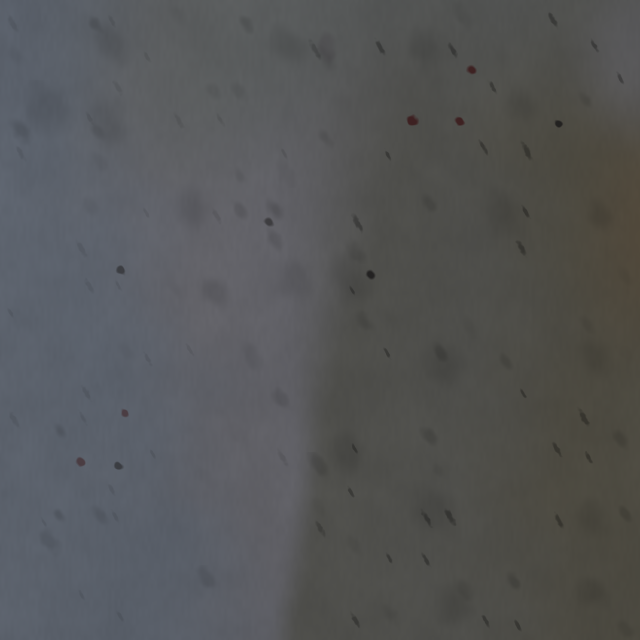
Reproduce this texture procedurally as a Shadertoy shader.

```glsl
// A dim, stained plaster wall: cool blue-grey on the left, olive shadow on the right.
// Broad tone blends and fractal noise make the ground; jittered grid cells scatter
// soft smudges, plum drips, slanted flecks and small dark or reddish specks over it.

const vec3 BLUE_GREY  = vec3(0.355, 0.380, 0.420);
const vec3 PALE_GREY  = vec3(0.380, 0.380, 0.402);
const vec3 MID_GREY   = vec3(0.345, 0.355, 0.358);
const vec3 SHADOW     = vec3(0.312, 0.312, 0.298);
const vec3 OLIVE      = vec3(0.298, 0.288, 0.252);
const vec3 RUST       = vec3(0.330, 0.275, 0.205);
const vec3 PLUM       = vec3(0.235, 0.205, 0.235);
const vec3 SPECK_DARK = vec3(0.110, 0.105, 0.105);
const vec3 SPECK_RED  = vec3(0.230, 0.100, 0.105);

const float CLOUD_CONTRAST = 0.050;
const float MOTTLE_CONTRAST = 0.035;
const float WEAVE_CONTRAST = 0.014;
const float SMUDGE_STRENGTH = 0.13;

float hash(vec2 p) {
    vec3 q = fract(p.xyx * vec3(0.1031, 0.1030, 0.0973));
    q += dot(q, q.yzx + 33.33);
    return fract((q.x + q.y) * q.z);
}

float noise(vec2 p) {
    vec2 i = floor(p), f = fract(p);
    f = f * f * (3.0 - 2.0 * f);
    float low  = mix(hash(i), hash(i + vec2(1, 0)), f.x);
    float high = mix(hash(i + vec2(0, 1)), hash(i + vec2(1, 1)), f.x);
    return mix(low, high, f.y);
}

float fbm(vec2 p) {
    float sum = 0.0, weight = 0.5;
    for (int i = 0; i < 5; i++) {
        sum += weight * noise(p);
        p = mat2(1.6, 1.2, -1.2, 1.6) * p + 17.3;
        weight *= 0.5;
    }
    return sum / 0.96875;
}

// Scattered blobs: x is coverage, y a random value shared by the whole blob.
// Radius is in canvas units; stretch lengthens along y, slant shears it.
vec2 blobs(vec2 uv, float cells, float radius, float stretch, float slant,
           float chance, float softness, float seed) {
    vec2 grid = uv * cells, id = floor(grid) + seed;
    vec2 centre = 0.3 + 0.4 * vec2(hash(id), hash(id + 41.7));
    vec2 d = (fract(grid) - centre) / cells;
    d.x += slant * d.y;
    d.y /= stretch;
    float size = radius * mix(0.55, 1.0, hash(id + 83.1));
    float ragged = 0.6 * (noise(uv / radius * 1.1 + seed) - 0.5);
    float dist = length(d) / size + ragged;
    float present = step(hash(id + 127.9), chance);
    return vec2(present * (1.0 - smoothstep(1.0 - softness, 1.0 + softness, dist)),
                hash(id + 211.3));
}

vec3 wallTone(vec2 uv) {
    float cloud = fbm(uv * 3.0 + 5.0) - 0.5;

    // Cool lit side, paler toward the shadow edge and greyer at the top
    vec3 lit = mix(BLUE_GREY, PALE_GREY, smoothstep(0.12, 0.40, uv.x + 0.35 * cloud));
    float topGrey = smoothstep(0.68, 0.95, uv.y + 0.3 * cloud) * smoothstep(0.0, 0.35, uv.x);
    lit = mix(lit, MID_GREY, topGrey);

    // Warm shadow side, browner toward the right edge
    vec3 shade = mix(SHADOW, OLIVE, smoothstep(0.62, 0.92, uv.x + 0.4 * cloud));
    float rust = smoothstep(0.86, 1.02, uv.x) * smoothstep(0.28, 0.0, abs(uv.y - 0.64));
    shade = mix(shade, RUST, 0.5 * rust);
    shade = mix(shade, MID_GREY, 0.6 * smoothstep(0.74, 0.98, uv.y + 0.2 * cloud));

    // Leaning shadow edge, crisp below and diffuse above
    float edge = 0.457 + 0.10 * uv.y + 0.05 * cloud;
    float blur = mix(0.028, 0.17, smoothstep(0.25, 1.0, uv.y));
    vec3 tone = mix(lit, shade, smoothstep(edge - blur, edge + blur, uv.x));

    // Light corner
    float corner = 1.0 - smoothstep(0.02, 0.14, length((uv - vec2(1.0, 0.91)) * vec2(1.0, 0.8)));
    tone = mix(tone, PALE_GREY, 0.65 * corner);
    return tone * (1.0 + CLOUD_CONTRAST * 2.0 * cloud);
}

void mainImage(out vec4 fragColor, in vec2 fragCoord) {
    vec2 uv = fragCoord / iResolution.xy;
    vec3 color = wallTone(uv);
    float rightSide = smoothstep(0.42, 0.58, uv.x);

    // Fine mottling and a faint upright weave
    color *= 1.0 + MOTTLE_CONTRAST * 2.0 * (fbm(uv * 22.0) - 0.5);
    color *= 1.0 + WEAVE_CONTRAST * 2.0 * (noise(uv * vec2(210.0, 70.0)) - 0.5);

    // Faint smudges
    vec2 smudge = blobs(uv, 8.0, 0.030, 1.1, 0.2, 0.28, 0.75, 3.0);
    vec2 dab = blobs(uv, 17.0, 0.012, 1.4, 0.4, 0.22, 0.65, 57.0);
    color *= 1.0 - SMUDGE_STRENGTH * (0.7 * smudge.x + dab.x * dab.y);

    // Plum drips on the lit side
    vec2 drip = blobs(uv, 9.0, 0.015, 1.5, 0.0, 0.13, 0.35, 19.0);
    color = mix(color, PLUM, drip.x * mix(0.45, 0.85, drip.y) * (1.0 - rightSide));

    // Slanted flecks, mostly on the shadow side
    vec2 fleck = blobs(uv, 19.0, 0.0045, 2.6, 0.5, 0.13, 0.5, 91.0);
    color *= 1.0 - 0.28 * fleck.x * mix(0.3, 1.0, rightSide);

    // Small sharp specks, a few of them reddish
    vec2 speck = blobs(uv, 13.0, 0.0080, 1.0, 0.2, 0.085, 0.35, 137.0);
    vec3 speckColor = mix(SPECK_DARK, SPECK_RED, step(0.68, speck.y));
    color = mix(color, speckColor, 0.85 * speck.x * mix(0.6, 1.0, rightSide));

    fragColor = vec4(color, 1.0);
}
```
